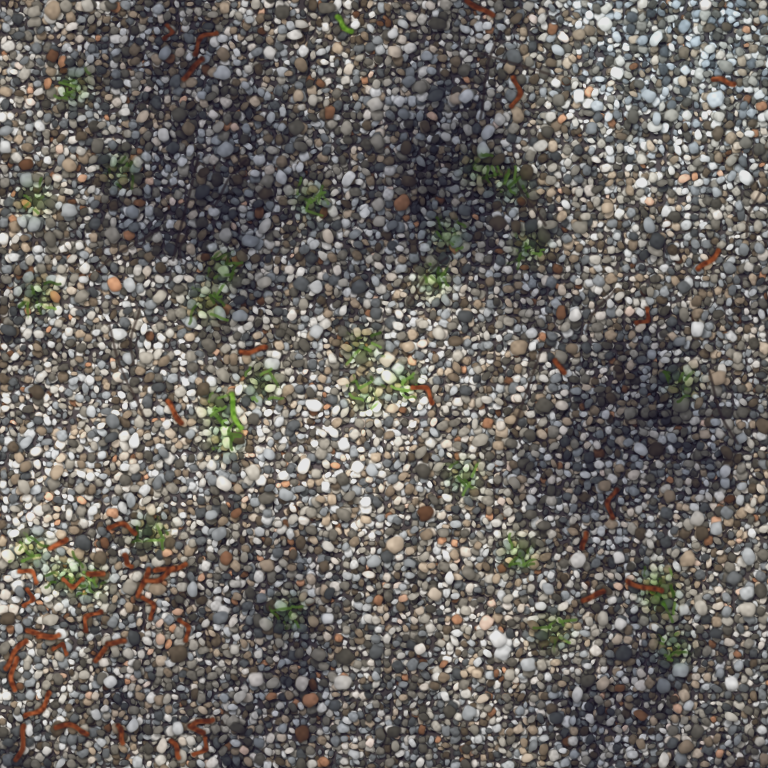
A Shadertoy shader for this texture:

```glsl
// Fine mixed gravel in dappled light, strewn with rusty catkins, twigs and grass.
// Four grids of rounded stones are painted from small to large, each stone
// with a contact shadow; curved strokes scattered by a hash form the litter.

vec3 hash3(vec2 p) {
    vec3 q = fract(p.xyx * vec3(0.1031, 0.1030, 0.0973));
    q += dot(q, q.yxz + 33.33);
    return fract((q.xxy + q.yzz) * q.zyx);
}

float noise(vec2 p) {
    vec2 i = floor(p), f = fract(p);
    f = f * f * (3.0 - 2.0 * f);
    return mix(mix(hash3(i).x, hash3(i + vec2(1, 0)).x, f.x),
               mix(hash3(i + vec2(0, 1)).x, hash3(i + vec2(1, 1)).x, f.x), f.y);
}

mat2 rotation(float angle) {
    float c = cos(angle), s = sin(angle);
    return mat2(c, -s, s, c);
}

float glow(vec2 uv, vec2 center, float radius) {
    vec2 d = (uv - center) / radius;
    return exp(-dot(d, d));
}

// Distance to a curved stroke of the given half length
float strokeDistance(vec2 p, float angle, float halfLength, float bend) {
    p = rotation(angle) * p;
    float x = clamp(p.x, -halfLength, halfLength);
    return length(p - vec2(x, bend * sin(2.6 * x / halfLength + bend * 300.0)));
}

// Mostly neutral stones, some slate, tan or rust; pale ones lose their tint
vec3 stoneColor(vec3 h) {
    float tone = mix(0.27, 0.94, pow(h.x, 1.3));
    vec3 tint = vec3(1.03, 1.0, 0.94);
    if (h.y < 0.34) tint = vec3(0.96, 1.0, 1.04);
    else if (h.y > 0.97) tint = vec3(1.25, 0.90, 0.70);
    else if (h.y > 0.74) tint = vec3(1.10, 0.98, 0.85);
    return tone * mix(tint, vec3(1.0), 0.75 * smoothstep(0.6, 0.9, tone));
}

// Paints one grid of stones over the ground
vec3 paintStones(vec3 ground, vec2 uv, float cells, float share, float seed, float soft) {
    vec2 p = uv * cells, cell = floor(p);
    float grain = 0.90 + 0.20 * noise(p * 4.0);
    for (int j = -1; j <= 1; j++)
    for (int i = -1; i <= 1; i++) {
        vec2 id = cell + vec2(i, j);
        vec3 place = hash3(id + seed), form = hash3(id + seed + 57.0);
        if (place.z > share) continue;
        vec2 d = p - id - 0.5 - 0.6 * (place.xy - 0.5);
        float size = mix(0.38, 0.56, form.x);
        vec2 q = rotation(form.y * 6.283) * d / (size * vec2(1.0, mix(0.6, 0.95, form.z)));

        // Uneven outline between an ellipse and a soft box
        float power = mix(1.9, 2.8, form.z);
        float r = pow(dot(pow(abs(q) + 0.001, vec2(power)), vec2(1.0)), 1.0 / power);
        r += 0.35 * (noise(q * 1.3 + place.xy * 40.0) - 0.5) * smoothstep(0.2, 0.9, r);
        float edge = min(soft * cells / size, 0.5);
        float shadow = 1.0 - smoothstep(0.65, 1.35, length(d - vec2(0.04, -0.08)) / size);
        float rim = min(r, 1.05);
        float dome = 1.04 + 0.20 * dot(d / size, vec2(-0.35, 0.9)) - 0.26 * rim * rim * rim;
        vec3 stone = stoneColor(hash3(id + seed + 131.0)) * dome * grain;
        ground = mix(ground * (1.0 - 0.46 * shadow), stone, 1.0 - smoothstep(1.0 - edge, 1.0 + edge, r));
    }
    return ground;
}

// Thin dark twigs, then tufts of short blades, then beaded catkins
vec3 paintLitter(vec3 color, vec2 uv, float soft) {
    for (int i = 0; i < 14; i++) {
        vec3 h = hash3(vec2(i, 7)), k = hash3(vec2(i, 19));
        float d = strokeDistance(uv - vec2(h.x, 0.45 + 0.5 * h.y), h.z * 3.14, 0.02 + 0.05 * k.x, 0.008 * (k.y - 0.5));
        color = mix(color, vec3(0.19, 0.16, 0.15), 0.7 * (1.0 - smoothstep(0.0, 0.0016 + soft, d)));
    }
    float broken = smoothstep(0.2, 0.6, noise(uv * 90.0));
    for (int i = 0; i < 30; i++) {
        vec3 tuft = hash3(vec2(i, 31));
        vec2 p = uv - vec2(0.04 + 0.88 * tuft.x, 0.06 + 0.92 * tuft.y);
        if (dot(p, p) > 0.004) continue;
        color *= mix(vec3(1.0), vec3(0.84, 0.96, 0.72), glow(p, vec2(0.0), 0.021));
        for (int b = 0; b < 7; b++) {
            vec3 h = hash3(vec2(b + 10 * i, 43)), k = hash3(vec2(b + 10 * i, 61));
            float d = strokeDistance(p - 0.04 * (h.xy - 0.5), h.z * 3.14, 0.004 + 0.009 * k.x, 0.004 * (k.y - 0.5));
            vec3 green = mix(vec3(0.18, 0.27, 0.11), vec3(0.42, 0.57, 0.26), k.z);
            color = mix(color, green, 0.8 * broken * (1.0 - smoothstep(0.0004, 0.0014 + soft, d)));
        }
    }
    for (int i = 0; i < 46; i++) {
        vec3 h = hash3(vec2(i, 83)), k = hash3(vec2(i, 97));
        // Over half of them gather at the lower left
        vec2 center = i < 27 ? vec2(0.27, 0.30) * h.xy + vec2(0.0, 0.02) : h.xy;
        vec2 p = uv - center;
        if (dot(p, p) > 0.003) continue;
        float d = strokeDistance(p, h.z * 6.283, 0.008 + 0.015 * k.x, 0.012 * (k.y - 0.5));
        float bead = noise(uv * 210.0 + float(i));
        vec3 rust = mix(vec3(0.28, 0.14, 0.09), vec3(0.60, 0.32, 0.20), bead);
        if (i > 43) rust = mix(vec3(0.24, 0.38, 0.12), vec3(0.45, 0.62, 0.24), bead);
        color *= 1.0 - 0.35 * (1.0 - smoothstep(0.002, 0.008, d));
        color = mix(color, rust, 1.0 - smoothstep(0.0032 - soft, 0.0036 + soft, d + 0.0012 * (bead - 0.5)));
    }
    return color;
}

void mainImage(out vec4 fragColor, in vec2 fragCoord) {
    vec2 uv = fragCoord / iResolution.y;
    float soft = max(0.0019, 0.7 / iResolution.y);

    vec3 color = vec3(0.27, 0.25, 0.26);
    color = paintStones(color, uv, 112.0, 1.0, 11.0, soft);
    color = paintStones(color, uv, 90.0, 0.85, 307.0, soft);
    color = paintStones(color, uv, 70.0, 0.55, 211.0, soft);
    color = paintStones(color, uv, 50.0, 0.13, 419.0, soft);
    color = paintLitter(color, uv, soft);

    // Dappled sun and cool tree shade
    float light = 1.03 + 0.50 * (noise(uv * 5.0 + 3.0) - 0.5) + 0.36 * (noise(uv * 13.0) - 0.5);
    light += 0.38 * glow(uv, vec2(0.50, 0.48), 0.17) + 0.30 * glow(uv, vec2(0.12, 0.42), 0.22);
    light += 0.12 * glow(uv, vec2(0.82, 0.78), 0.16);
    light -= 0.38 * glow(uv, vec2(0.60, 0.70), 0.14) + 0.32 * glow(uv, vec2(0.29, 0.73), 0.15);
    light -= 0.34 * glow(uv, vec2(0.82, 0.44), 0.17);
    color *= light * mix(vec3(0.97, 0.98, 1.04), vec3(1.02, 1.0, 0.97), smoothstep(0.6, 1.1, light));
    color *= mix(vec3(1.0), vec3(0.90, 0.98, 1.04), glow(uv, vec2(0.92, 0.98), 0.2));

    // Soft highlights and faintly violet gaps
    color = min(color, 1.05);
    color -= 0.13 * color * color * color;
    color += vec3(0.012, 0.004, 0.035) * (1.0 - smoothstep(0.10, 0.28, color.g));
    fragColor = vec4(clamp(color, 0.0, 1.0), 1.0);
}
```
